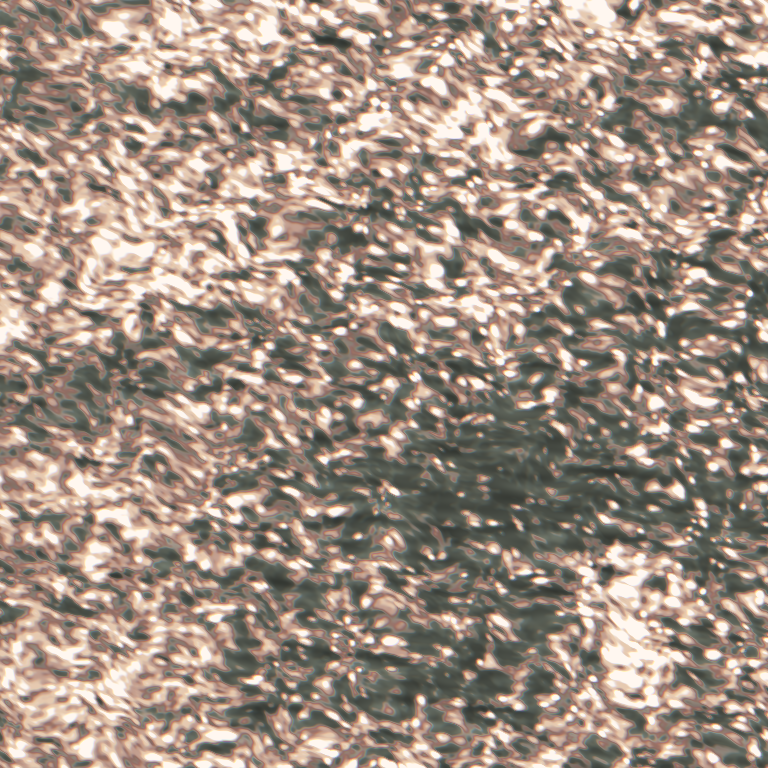
Reproduce this texture procedurally as a Shadertoy shader.

```glsl
const vec3 DEEP_GREEN = vec3(0.33, 0.35, 0.315);
const vec3 GREY_FOAM  = vec3(0.55, 0.51, 0.47);
const vec3 BROWN_RIM  = vec3(0.57, 0.41, 0.37);
const vec3 ROSE_BEIGE = vec3(0.76, 0.62, 0.56);
const vec3 CREAM      = vec3(0.90, 0.79, 0.69);
const vec3 SUN_WHITE  = vec3(1.00, 0.97, 0.94);

const float BASE_LEVEL   = 0.12;               // raises or lowers overall brightness
const float CHOP_TILT    = -0.36;              // radians, crests fall to the right
const vec2  CHOP_SCALE   = vec2(23.0, 38.0);
const float WARP         = 0.004;
const vec2  GLINT_GRID   = vec2(46.0, 62.0);
const float GLINT_SHARE  = 0.42;
const float GLINT_GAIN   = 2.1;
const vec2  FRINGE       = vec2(0.0009, -0.0006);
const float RIPPLE_DEPTH = 0.10;
const float RAMP_SOFT    = 0.28;

vec2 hash22(vec2 p) {
    vec3 q = fract(p.xyx * vec3(0.1031, 0.1030, 0.0973));
    q += dot(q, q.yzx + 33.33);
    return fract((q.xx + q.yz) * q.zy);
}

float cornerSlope(vec2 cell, vec2 offset) {
    return dot(hash22(cell + 200.0) * 2.0 - 1.0, offset);
}

// Gradient noise scaled to roughly unit deviation
float noise(vec2 p) {
    vec2 i = floor(p), f = fract(p);
    vec2 u = f * f * f * (f * (f * 6.0 - 15.0) + 10.0);
    vec2 e = vec2(1.0, 0.0);
    float low  = mix(cornerSlope(i, f), cornerSlope(i + e, f - e), u.x);
    float high = mix(cornerSlope(i + e.yx, f - e.yx), cornerSlope(i + 1.0, f - 1.0), u.x);
    return 5.8 * mix(low, high, u.y);
}

// Coordinates along an axis turned counterclockwise by the angle
mat2 rotation(float angle) {
    float c = cos(angle), s = sin(angle);
    return mat2(c, -s, s, c);
}

float softPatch(vec2 p, vec2 center, vec2 size) {
    vec2 d = (p - center) / size;
    return exp(-dot(d, d));
}

// Broad areas of calm water and of dense reflection
float coverage(vec2 p) {
    float level = BASE_LEVEL + 0.30 * noise(p * vec2(4.0, 8.0) + 3.7);
    level -= 1.25 * softPatch(p, vec2(0.57, 0.31), vec2(0.29, 0.25));
    level -= 0.75 * softPatch(p, vec2(0.22, 0.52), vec2(0.24, 0.035));
    level -= 0.70 * softPatch(p, vec2(0.12, 0.87), vec2(0.22, 0.035));
    level -= 0.65 * softPatch(p, vec2(0.95, 0.40), vec2(0.25, 0.45));
    level += 1.90 * softPatch(p, vec2(0.83, 0.18), vec2(0.07, 0.11));
    level += 0.30 * softPatch(p, vec2(0.30, 0.72), vec2(0.40, 0.25));
    return level + 0.25 * softPatch(p, vec2(0.12, 0.15), vec2(0.28, 0.25));
}

// Scattered bright ovals, one candidate per cell
float glints(vec2 p) {
    vec2 grid = p * GLINT_GRID, cell = floor(grid);
    float light = 0.0;
    for (int y = -1; y <= 1; y++) {
        for (int x = -1; x <= 1; x++) {
            vec2 id = cell + vec2(x, y);
            vec2 place = hash22(id + 71.0), kind = hash22(id + 317.0);
            vec2 d = rotation(0.8 * (kind.y - 0.7)) * (grid - id - place);
            float radius = mix(0.28, 0.62, kind.y * kind.y);
            float oval = 1.0 - smoothstep(0.2, 1.2, length(d * vec2(0.9, 1.05)) / radius);
            light = max(light, oval * step(kind.x, GLINT_SHARE));
        }
    }
    return light;
}

float reflection(vec2 p, float cover) {
    vec2 warp = vec2(noise(p * 13.0), noise(p * 13.0 + 40.0));
    vec2 q = rotation(CHOP_TILT) * (p + WARP * warp);
    float chop = 0.55 * noise(q * CHOP_SCALE)
               + 0.56 * noise(q * CHOP_SCALE * 2.1 + 17.0)
               + 0.28 * noise(q * CHOP_SCALE * 3.7 + 53.0);
    float sunSide = smoothstep(0.0, 0.6, p.x);
    return cover + chop * mix(0.85, 0.95, sunSide)
         + glints(q) * GLINT_GAIN * mix(0.4, 1.0, sunSide);
}

float rise(float edge, float level) {
    return smoothstep(edge - RAMP_SOFT, edge + RAMP_SOFT, level);
}

vec3 waterColor(float level) {
    vec3 color = DEEP_GREEN * mix(0.86, 1.08, smoothstep(-2.2, -0.6, level));
    color = mix(color, GREY_FOAM, rise(-0.56, level));
    color = mix(color, BROWN_RIM, rise(-0.12, level));
    color = mix(color, ROSE_BEIGE, rise(0.24, level));
    color = mix(color, CREAM, rise(0.78, level));
    return mix(color, SUN_WHITE, rise(1.45, level));
}

void mainImage(out vec4 fragColor, in vec2 fragCoord) {
    vec2 p = fragCoord / iResolution.y;
    float cover = coverage(p);

    // Each channel is shifted slightly to tint the glint edges
    float level = reflection(p, cover);
    vec3 color = vec3(waterColor(reflection(p + FRINGE, cover)).r,
                      waterColor(level).g,
                      waterColor(reflection(p - FRINGE, cover)).b);

    // Long faint ripples on the dark water
    float ripple = noise(rotation(-0.12) * p * vec2(14.0, 62.0) + 9.0);
    color *= 1.0 + RIPPLE_DEPTH * ripple * (1.0 - smoothstep(-0.8, 0.4, level));
    fragColor = vec4(clamp(color, 0.0, 1.0), 1.0);
}
```
